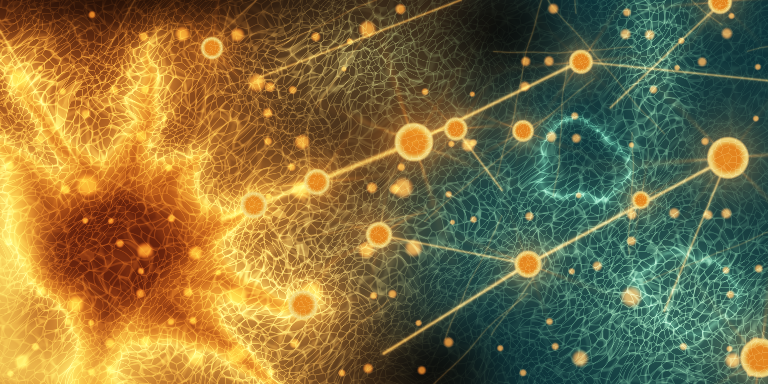
Give the GLSL for this background, as a WebGL 2 fragment shader.

```glsl
#version 300 es
precision highp float;
uniform vec2 u_resolution;
out vec4 fragColor;

vec2 hash2(vec2 c) {
  return fract(sin(vec2(dot(c, vec2(127.1, 311.7)), dot(c, vec2(269.5, 183.3)))) * 43758.5);
}

// Cellular noise: bright threads along the cell borders
float web(vec2 p) {
  vec2 cell = floor(p);
  float near = 9.0, second = 9.0;
  for (int j = -1; j <= 1; j++)
    for (int i = -1; i <= 1; i++) {
      vec2 c = cell + vec2(i, j);
      float d = length(c + hash2(c) - p);
      second = min(second, max(near, d));
      near = min(near, d);
    }
  return 1.0 - smoothstep(0.02, 0.17, second - near);
}

float blob(vec2 p, vec2 center, vec2 size) {
  vec2 q = (p - center) / size;
  return exp(-dot(q, q));
}

// Distance to a capsule tapering from radius ra to rb
float taper(vec2 p, vec2 a, vec2 b, float ra, float rb) {
  vec2 ab = b - a;
  float h = clamp(dot(p - a, ab) / dot(ab, ab), 0.0, 1.0);
  return length(p - a - ab * h) - mix(ra, rb, h);
}

float smin(float a, float b) {
  float h = max(0.09 - abs(a - b), 0.0) / 0.09;
  return min(a, b) - h * h * 0.0225;
}

float strand(vec2 p, vec2 a, vec2 b, float width) {
  float d = taper(p, a, b, 0.0, 0.0) / width;
  return exp(-d * d) + 0.16 * exp(-d * 0.3);
}

float thinStrand(vec2 p, vec2 a, vec2 b) {
  return 0.65 * strand(p, a, b, 0.003);
}

// Membrane outline of a translucent cell
float membrane(vec2 p, vec2 center, vec2 size) {
  float d = abs(length((p - center) / size) - 1.0);
  return exp(-d * 14.0) + 0.4 * exp(-d * 4.0);
}

// Glowing bead with an orange core, a pale rim and fine rays
void bead(inout vec3 col, vec2 p, vec2 center, float r) {
  vec2 q = p - center;
  float d = length(q) / r, a = atan(q.y, q.x);
  float soft = 1.5 / (u_resolution.y * r);
  float rays = pow(abs(sin(a * 4.0 + center.x * 9.0) * sin(a * 7.0 + 1.0)), 9.0);
  col += vec3(0.9, 0.46, 0.12) * (0.8 * exp(-d * 0.9) + 0.5 * rays * exp(-d * 0.4));
  vec3 disc = mix(vec3(1.2, 0.56, 0.13), vec3(1.4, 1.08, 0.55), smoothstep(0.55, 0.95, d));
  disc += 0.12 * web(q / r * 3.0 + center * 20.0);
  col = mix(col, disc, 0.95 * (1.0 - smoothstep(1.0 - soft, 1.0 + soft, d)));
}

void main() {
  vec2 p = gl_FragCoord.xy / u_resolution.y;
  vec2 q = p + 0.018 * sin(p.yx * 17.0 + 2.0 * sin(p * 9.0)) + 0.006 * sin(p.yx * 53.0);
  float mesh = 0.25 * web(q * 12.0) + 0.55 * web(vec2(q.x + q.y, q.y - q.x) * vec2(12.0, 27.0)) + 0.6 * web(q * 46.0);

  // Warm to cool backdrop
  vec3 col = mix(vec3(0.27, 0.1, 0.05), vec3(0.2, 0.13, 0.08), smoothstep(0.3, 0.8, p.x));
  col = mix(col, vec3(0.03, 0.19, 0.23), smoothstep(0.95, 1.4, p.x + 0.15 * sin(p.y * 5.0)));

  // Tangled tissue
  float tissue = 0.16 + 0.65 * blob(p, vec2(0.9, 0.84), vec2(0.32, 0.14))
    + 0.95 * blob(p, vec2(1.75, 0.18), vec2(0.27, 0.2)) + 0.8 * blob(p, vec2(1.7, 0.87), vec2(0.09, 0.28))
    + 0.75 * blob(p, vec2(0.72, 0.28), vec2(0.22, 0.24)) + 0.5 * blob(p, vec2(1.35, 0.42), vec2(0.38, 0.17))
    + 0.5 * blob(p, vec2(0.2, 0.78), vec2(0.3, 0.12));
  vec3 thread = mix(vec3(0.95, 0.6, 0.22), vec3(0.52, 0.68, 0.47), smoothstep(0.4, 1.2, p.x));
  col += thread * tissue * (0.25 + 0.75 * mesh);
  float skin = membrane(q, vec2(1.51, 0.58), vec2(0.11)) + 0.6 * membrane(q, vec2(1.8, 0.24), vec2(0.14, 0.09));
  col += vec3(0.32, 0.55, 0.41) * skin * (0.4 + 0.6 * mesh);

  // Large spiked cell
  float d = length((q - vec2(0.29, 0.36)) * vec2(0.95, 1.1)) - 0.225;
  d = smin(d, taper(q, vec2(0.45, 0.38), vec2(0.66, 0.466), 0.07, 0.008));
  d = smin(d, taper(q, vec2(0.22, 0.54), vec2(0.03, 0.86), 0.04, 0.004));
  d = smin(d, taper(q, vec2(0.33, 0.54), vec2(0.41, 0.9), 0.04, 0.004));
  d = smin(d, taper(q, vec2(0.45, 0.5), vec2(0.54, 0.62), 0.05, 0.004));
  d = smin(d, taper(q, vec2(0.12, 0.46), vec2(0.0, 0.6), 0.07, 0.02));
  d = smin(d, taper(q, vec2(0.48, 0.27), vec2(0.79, 0.21), 0.05, 0.005));
  d = smin(d, taper(q, vec2(0.44, 0.2), vec2(0.73, -0.02), 0.08, 0.015));
  d = smin(d, taper(q, vec2(0.26, 0.2), vec2(0.26, -0.05), 0.09, 0.05));
  vec3 flesh = mix(vec3(0.9, 0.4, 0.11), vec3(0.42, 0.15, 0.06), smoothstep(0.0, 0.12, -d));
  flesh += vec3(0.32, 0.17, 0.05) * mesh;
  col += vec3(0.9, 0.52, 0.16) * exp(-max(d, 0.0) * 7.5) * (0.45 + 0.5 * mesh);
  col = mix(col, flesh, 1.0 - smoothstep(-0.006, 0.006, d));
  col += vec3(1.1, 0.78, 0.32) * exp(-abs(d) * 38.0) * (0.5 + 0.5 * mesh);
  col += vec3(1.0, 0.72, 0.28) * (0.9 * blob(p, vec2(0.0, 0.3), vec2(0.09, 0.25))
    + 0.65 * blob(p, vec2(0.12, 0.03), vec2(0.35, 0.1)));

  // Deep hollows
  col *= 1.0 - 0.65 * (blob(p, vec2(0.35, 1.03), vec2(0.45, 0.12)) + blob(p, vec2(1.13, 0.03), vec2(0.16, 0.12))
    + blob(p, vec2(1.3, 0.92), vec2(0.14, 0.13)));

  // Faint random fibres
  float fibres = 0.0;
  for (int i = 0; i < 30; i++) {
    vec2 a = hash2(vec2(i, 3)) * vec2(2.0, 1.0);
    fibres += 0.2 * strand(mix(p, q, 0.2), a, a + hash2(vec2(i, 8)) - 0.5, 0.0022);
  }

  // Main network
  float net = strand(p, vec2(0.58, 0.43), vec2(1.08, 0.63), 0.006) + strand(p, vec2(1.08, 0.63), vec2(1.51, 0.84), 0.004);
  net += strand(p, vec2(1.0, 0.08), vec2(1.375, 0.312), 0.004) + strand(p, vec2(1.375, 0.312), vec2(1.896, 0.589), 0.004);
  net += thinStrand(p, vec2(1.187, 0.664), vec2(1.307, 0.505));
  net += thinStrand(p, vec2(0.987, 0.388), vec2(1.375, 0.312));
  net += thinStrand(p, vec2(1.51, 0.84), vec2(2.0, 0.79));
  net += thinStrand(p, vec2(1.875, 0.99), vec2(1.59, 0.72));
  net += thinStrand(p, vec2(1.896, 0.589), vec2(1.73, 0.19));
  net += thinStrand(p, vec2(0.68, 0.8), vec2(1.2, 1.0));
  net += thinStrand(p, vec2(0.0, 0.92), vec2(0.2, 0.58));
  col += vec3(0.9, 0.6, 0.24) * (0.85 * net + fibres);

  // Scattered droplets
  for (float scale = 7.0; scale < 16.0; scale += 8.0) {
    vec2 c = floor(p * scale), h = hash2(c + 31.0);
    float r = length(fract(p * scale) - 0.3 - 0.4 * h) / (0.1 + 0.12 * h.y);
    float lit = step(0.78, hash2(c + 5.0).x);
    col += lit * vec3(0.9, 0.45, 0.12) * (1.0 - smoothstep(0.4, 1.25, r));
  }

  // Principal beads
  bead(col, p, vec2(1.078, 0.63), 0.049);
  bead(col, p, vec2(1.187, 0.664), 0.029);
  bead(col, p, vec2(0.825, 0.526), 0.033);
  bead(col, p, vec2(0.661, 0.466), 0.034);
  bead(col, p, vec2(1.896, 0.589), 0.053);
  bead(col, p, vec2(1.375, 0.312), 0.034);
  bead(col, p, vec2(1.513, 0.839), 0.03);
  bead(col, p, vec2(1.362, 0.659), 0.027);
  bead(col, p, vec2(0.987, 0.388), 0.033);
  bead(col, p, vec2(0.789, 0.206), 0.038);
  bead(col, p, vec2(1.979, 0.068), 0.05);
  bead(col, p, vec2(1.875, 0.995), 0.03);
  bead(col, p, vec2(1.669, 0.479), 0.022);
  bead(col, p, vec2(0.552, 0.875), 0.028);
  fragColor = vec4(1.0 - exp(-col * (0.8 + 0.9 * col)), 1.0);
}
```
